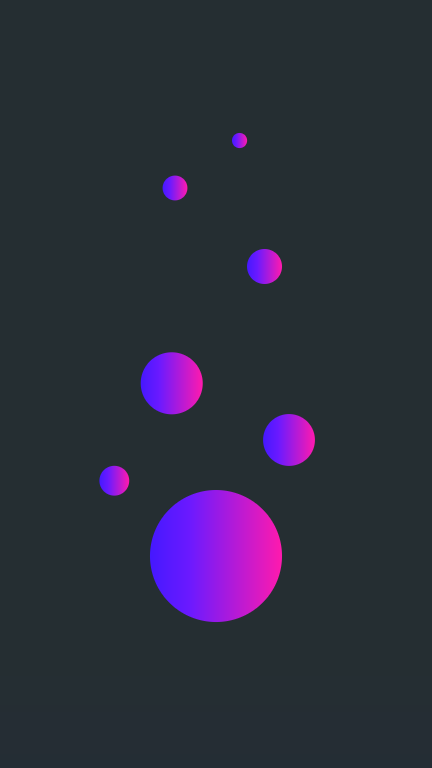
A Shadertoy shader for this background:

```glsl
// Seven gradient bubbles rising over a dark slate backdrop.

#define SLATE      vec3(0.147, 0.180, 0.196)
#define SLATE_BLUE vec3(0.143, 0.177, 0.206)
#define INDIGO     vec3(0.270, 0.095, 1.000)
#define VIOLET     vec3(0.420, 0.100, 1.000)
#define PINK       vec3(1.000, 0.100, 0.680)
#define VIOLET_AT  0.30
#define BUBBLES    7

// Centre (xy) and radius (z), in canvas widths from the lower left
const vec3 bubbles[BUBBLES] = vec3[](
    vec3(0.5000, 0.4907, 0.1528),
    vec3(0.2646, 0.6650, 0.0345),
    vec3(0.6690, 0.7593, 0.0600),
    vec3(0.3975, 0.8905, 0.0718),
    vec3(0.6123, 1.1609, 0.0405),
    vec3(0.4051, 1.3426, 0.0287),
    vec3(0.5545, 1.4525, 0.0175)
);

// Left-to-right ramp, t from 0 to 1 across a bubble
vec3 bubbleColor(float t) {
    vec3 leftHalf = mix(INDIGO, VIOLET, clamp(t / VIOLET_AT, 0.0, 1.0));
    return mix(leftHalf, PINK, clamp((t - VIOLET_AT) / (1.0 - VIOLET_AT), 0.0, 1.0));
}

void mainImage(out vec4 fragColor, in vec2 fragCoord) {
    vec2 p = fragCoord / iResolution.x;
    float pixel = 1.0 / iResolution.x;

    // Backdrop, a touch bluer at the foot
    vec3 color = mix(SLATE_BLUE, SLATE, smoothstep(0.0, 0.3, p.y));

    // Bubbles with one-pixel smooth edges
    for (int i = 0; i < BUBBLES; i++) {
        vec2 offset = p - bubbles[i].xy;
        float radius = bubbles[i].z;
        float coverage = clamp(0.5 - (length(offset) - radius) / pixel, 0.0, 1.0);
        color = mix(color, bubbleColor(0.5 + 0.5 * offset.x / radius), coverage);
    }

    fragColor = vec4(color, 1.0);
}
```
